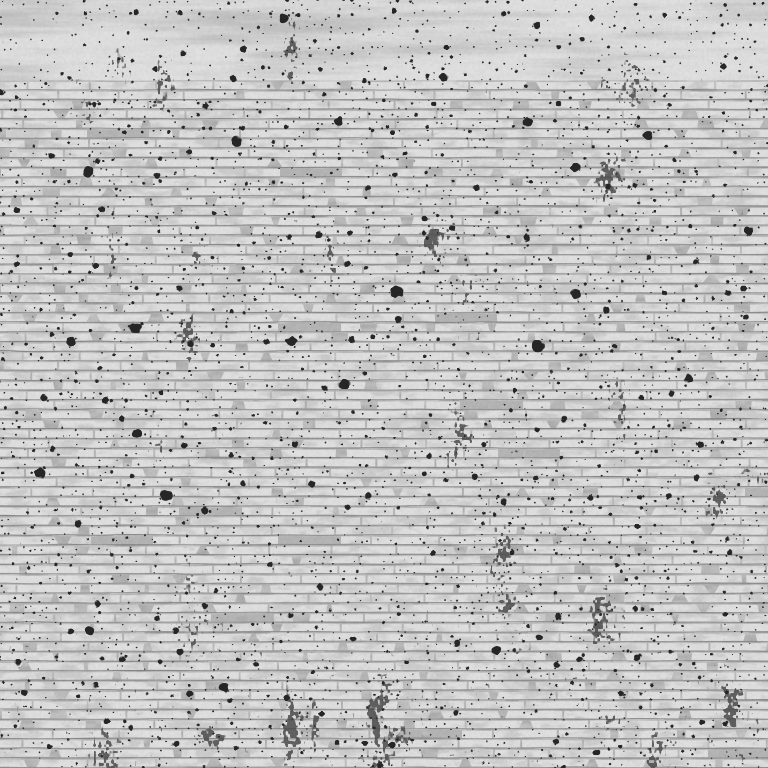
A WebGL 2 fragment shader for this texture:

```glsl
#version 300 es
precision highp float;
// A pale wall of thin staggered bricks under a plain streaked band, worn and splattered.
// Rows and joints come from fract; stains are hashed ellipses filled with grain;
// paint drops are jittered discs on several grids of decreasing cell size.
uniform vec2 u_resolution;
out vec4 outColor;

const float WALL_TOP = 0.895;    // height where the bricks end
const float ROWS = 71.0;
const float COLUMNS = 12.3;
const float BED = 0.23;          // bed joint, share of a row
const float SHADOW = 0.11;       // dark line under each brick, share of a row
const int STAINS = 34;
const int DROP_LAYERS = 4;
const vec3 FACE = vec3(0.865);
const vec3 FACE_WORN = vec3(0.79);
const vec3 MORTAR = vec3(0.70);
const vec3 LINE = vec3(0.50);
const vec3 STAIN = vec3(0.29);
const vec3 DROP = vec3(0.15);

float hash(vec2 p) {
  vec3 q = fract(p.xyx * vec3(0.1031, 0.1030, 0.0973));
  q += dot(q, q.yzx + 33.33);
  return fract((q.x + q.y) * q.z);
}

float noise(vec2 p) {
  vec2 i = floor(p), f = fract(p);
  f = f * f * (3.0 - 2.0 * f);
  return mix(mix(hash(i), hash(i + vec2(1, 0)), f.x),
             mix(hash(i + vec2(0, 1)), hash(i + vec2(1, 1)), f.x), f.y);
}

float fbm(vec2 p) {
  float sum = 0.0, gain = 0.5;
  for (int i = 0; i < 4; i++) {
    sum += gain * noise(p);
    p = p * 2.03 + 17.1;
    gain *= 0.5;
  }
  return sum / 0.9375;
}

// 1 inside a shape whose signed distance is negative
float fill(float d, float aa) { return 1.0 - smoothstep(-aa, aa, d); }

vec3 plainBand(vec2 p) {
  float streak = fbm(p * vec2(7.0, 110.0));
  float cloud = fbm(p * vec2(5.0, 16.0) + 40.0);
  return mix(FACE, MORTAR, 0.75 * smoothstep(0.38, 0.8, 0.5 * (streak + cloud)));
}

vec3 bricks(vec2 p, float px) {
  float rowScale = ROWS / WALL_TOP;
  float y = (WALL_TOP - p.y) * rowScale;
  y += 0.1 * (noise(vec2(p.x * 24.0, floor(y) * 3.7)) - 0.5);
  float row = floor(y), f = fract(y);
  float x = p.x * COLUMNS + 0.5 * mod(row, 2.0) + 0.2 * hash(vec2(row, 5.0));
  vec2 cell = vec2(floor(x), row);

  // faces with faint clouds, and a few wholly grey bricks
  vec3 color = mix(FACE, FACE_WORN, smoothstep(0.42, 0.75, fbm(p * vec2(45.0, 90.0))));
  color = mix(color, MORTAR, step(0.988, hash(cell + 71.0)));

  // head joints, some widened into wedges
  float wedge = step(0.62, hash(cell + 3.0));
  float top = 0.022 + wedge * 0.13 * hash(cell + 11.0);
  float bottom = 0.022 + wedge * 0.13 * hash(cell + 23.0);
  float center = 0.5 + 0.16 * (hash(cell + 31.0) - 0.5);
  float head = abs(fract(x) - center) - mix(top, bottom, f) * (0.7 + 0.3 * wedge);
  vec3 mortar = MORTAR + 0.1 * (noise(p * vec2(60.0, 200.0)) - 0.4);
  color = mix(color, mortar, fill(head / COLUMNS, 0.7 * px));

  // bed joints and the shadow line along their upper edge
  float aa = 0.7 * px * rowScale;
  float bed = 0.5 - 0.5 * BED - abs(f - 0.5);
  color = mix(color, mortar, fill(bed, aa));
  float shade = abs(f - 1.0 + 0.5 * BED - 0.5 * SHADOW) - 0.5 * SHADOW;
  float strength = 0.45 + 0.55 * noise(vec2(p.x * 18.0, row * 7.3));
  return mix(color, LINE, fill(shade, aa) * strength);
}

// grainy smears, denser toward the foot of the wall
float stains(vec2 p) {
  float density = 0.0;
  vec2 warped = p + 0.03 * (vec2(fbm(p * 28.0), fbm(p * 28.0 + 9.0)) - 0.5);
  for (int i = 0; i < STAINS; i++) {
    float k = float(i) * 7.0 + 2.0;
    vec2 center = vec2(hash(vec2(k, 1.0)), 0.98 * pow(hash(vec2(k, 2.0)), 1.7));
    float size = hash(vec2(k, 3.0));
    vec2 radius = vec2(0.010 + 0.024 * size, 0.018 + 0.065 * hash(vec2(k, 4.0)));
    float blob = 1.0 - length((warped - center) / radius);
    density = max(density, blob * (0.4 + 0.6 * hash(vec2(k, 6.0))));
  }
  density = max(density, 0.0) + 0.10 * (1.0 - smoothstep(0.0, 0.35, p.y));
  float grain = 0.6 * noise(p * vec2(300.0, 240.0)) + 0.4 * fbm(p * vec2(90.0, 60.0));
  return 0.85 * smoothstep(0.0, 0.14, grain + 0.62 * density - 0.83);
}

// discs with ragged rims, one at most per cell
float drops(vec2 p, float px) {
  float cover = 0.0, cells = 15.0, chance = 0.13;
  for (int i = 0; i < DROP_LAYERS; i++) {
    vec2 q = p * cells + float(i) * 13.7, id = floor(q);
    float radius = mix(0.07, 0.125, hash(id + 41.0));
    vec2 center = mix(vec2(0.2), vec2(0.8), vec2(hash(id + 5.0), hash(id + 19.0)));
    vec2 offset = (fract(q) - center) * vec2(1.0, 0.85 + 0.4 * hash(id + 53.0));
    float rim = 0.06 * (noise(q * 14.0) - 0.5);
    float d = (length(offset) + rim - radius) / cells;
    cover = max(cover, fill(d, 0.7 * px) * step(hash(id + 67.0), chance));
    cells *= 1.9;
    chance = min(chance * 1.6, 0.3);
  }
  return cover;
}

void main() {
  vec2 p = gl_FragCoord.xy / u_resolution;
  float px = 1.0 / u_resolution.y;
  vec3 color = mix(bricks(p, px), plainBand(p), smoothstep(-px, px, p.y - WALL_TOP));
  color += 0.03 * (noise(p * 380.0) - 0.5);
  color = mix(color, STAIN, stains(p));
  color = mix(color, DROP, drops(p, px));
  outColor = vec4(color, 1.0);
}
```
